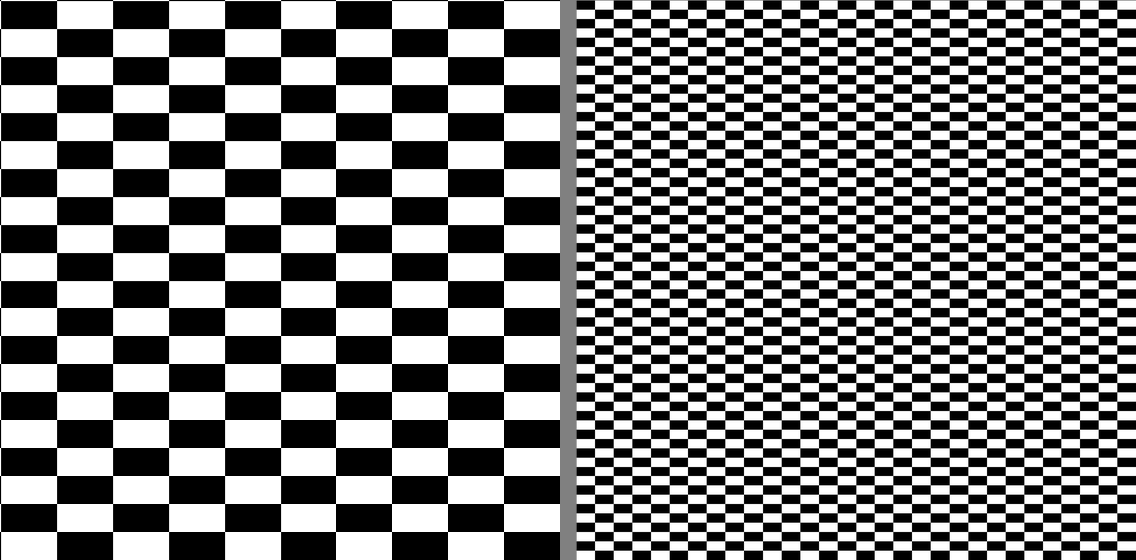
Left: one tile. Right: repeated 3 by 3.
Reproduce this pattern procedurally as a Shadertoy shader.

```glsl
// Black and white checkerboard of wide 2:1 cells, 10 across and 20 down.
// Each axis is a smoothed square wave of +1 and -1; their product is the check.
// The first half of each axis slips by a hair, which wraps at the border.

#define CELLS vec2(10.0, 20.0)      // even counts, so the board tiles
#define SLIP (1.0 / 512.0)          // offset of the first half of each axis
#define SLIP_END 0.525              // lies inside a cell, away from its edges
#define DARK vec3(0.0)
#define LIGHT vec3(1.0)

// Square wave per axis, +1 in even cells, with an edge one pixel wide
vec2 squareWave(vec2 cell, vec2 pixelsPerCell) {
    vec2 parity = 1.0 - 2.0 * mod(floor(cell), 2.0);
    vec2 edgeDistance = 0.5 - abs(fract(cell) - 0.5);
    return parity * clamp(2.0 * edgeDistance * pixelsPerCell, 0.0, 1.0);
}

void mainImage(out vec4 fragColor, in vec2 fragCoord) {
    // Position from the upper left corner
    vec2 pos = fragCoord / iResolution.xy;
    pos.y = 1.0 - pos.y;

    // Slip the first half, then count in cells
    pos -= SLIP * (1.0 - step(SLIP_END, pos));
    vec2 wave = squareWave(pos * CELLS, iResolution.xy / CELLS);

    // Equal signs give a dark cell
    float lightness = 0.5 - 0.5 * wave.x * wave.y;
    fragColor = vec4(mix(DARK, LIGHT, lightness), 1.0);
}
```
